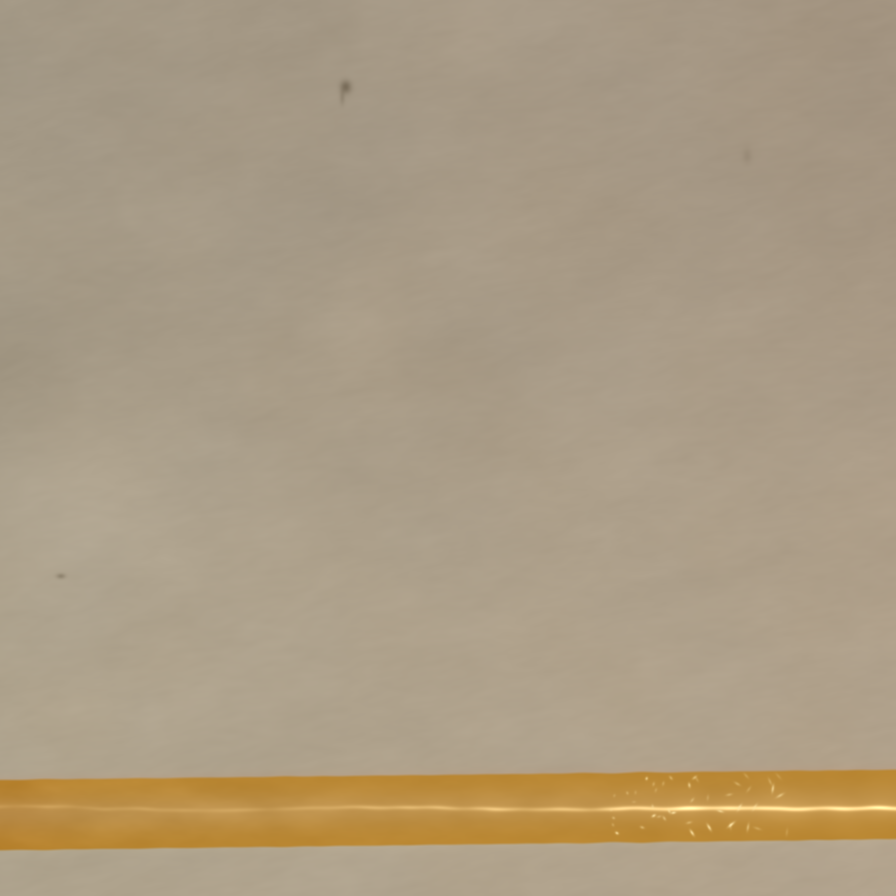
Give the GLSL for this texture, as a Shadertoy shader.

```glsl
// Mottled beige plaster wall crossed by a glossy ochre tape with glints.

vec2 hash2(vec2 p) {
    vec3 q = fract(p.xyx * vec3(0.1031, 0.1030, 0.0973));
    q += dot(q, q.yzx + 33.33);
    return fract((q.xx + q.yz) * q.zy);
}

float cornerSlope(vec2 cell, vec2 offset) {
    return dot(hash2(cell + 71.0) * 2.0 - 1.0, offset);
}

float gradientNoise(vec2 p) {
    vec2 i = floor(p), f = fract(p);
    vec2 u = f * f * f * (f * (f * 6.0 - 15.0) + 10.0);
    vec2 e = vec2(1.0, 0.0);
    return mix(mix(cornerSlope(i, f), cornerSlope(i + e, f - e), u.x),
               mix(cornerSlope(i + e.yx, f - e.yx), cornerSlope(i + 1.0, f - 1.0), u.x), u.y);
}

float fbm(vec2 p) {
    float sum = 0.0, amplitude = 0.6;
    for (int i = 0; i < 4; i++) {
        sum += amplitude * gradientNoise(p);
        p = mat2(1.6, 1.0, -1.0, 1.6) * p + 17.3;
        amplitude *= 0.5;
    }
    return sum;
}

// Soft round falloff, 1 at the centre
float blob(vec2 p, vec2 centre, vec2 radius) {
    vec2 d = (p - centre) / radius;
    return exp(-dot(d, d));
}

vec3 wallColor(vec2 uv) {
    vec3 color = mix(vec3(0.690, 0.638, 0.552), vec3(0.645, 0.595, 0.520), smoothstep(0.1, 0.95, uv.y));
    color += vec3(0.012, -0.004, -0.006) * (uv.x - 0.45);

    // Broad stains
    float tone = 0.024 * blob(uv, vec2(0.10, 0.43), vec2(0.13, 0.09));
    tone -= 0.030 * blob(uv, vec2(0.00, 0.59), vec2(0.13, 0.08));
    tone -= 0.014 * blob(uv, vec2(0.50, 0.60), vec2(0.10, 0.07));
    tone += 0.012 * blob(uv, vec2(0.40, 0.63), vec2(0.05));
    tone += 0.022 * blob(uv, vec2(0.56, 0.98), vec2(0.07, 0.05));
    tone -= 0.014 * blob(uv, vec2(1.00, 0.85), vec2(0.15, 0.30));

    // Trowel clouds and fine grain
    tone += 0.028 * fbm(uv * vec2(5.0, 7.0));
    tone += 0.022 * fbm(vec2(uv.x * 12.0, (uv.y - uv.x * 0.2) * 28.0));
    tone += 0.010 * gradientNoise(vec2(uv.x * 45.0, (uv.y - uv.x * 0.15) * 130.0));
    color += tone;
    color += vec3(0.008, 0.0, -0.010) * fbm(uv * 6.0 + 40.0);

    // Small dark marks
    float marks = 0.17 * blob(uv, vec2(0.386, 0.903), vec2(0.006, 0.007));
    marks += 0.07 * blob(uv, vec2(0.382, 0.891), vec2(0.003, 0.008));
    marks += 0.12 * blob(uv, vec2(0.068, 0.357), vec2(0.005, 0.003));
    marks += 0.04 * blob(uv, vec2(0.834, 0.826), vec2(0.005, 0.008));
    return color - marks;
}

vec3 tapeColor(vec2 uv, float across) {
    float cloud = fbm(uv * vec2(12.0, 28.0) + 5.0);
    float sheen = blob(vec2(across), vec2(0.52), vec2(0.40)) * (1.0 - 0.3 * uv.x);
    vec3 color = mix(vec3(0.725, 0.525, 0.190), vec3(0.735, 0.565, 0.300), sheen);
    color += 0.07 * cloud * mix(1.0, 0.5, uv.x);
    color -= vec3(0.02, 0.03, 0.03) * smoothstep(0.12, 0.0, uv.x);

    // Wavering reflected line, brightest on the right
    float lineY = 0.0975 + 0.0025 * sin(uv.x * 16.0 + 1.0) * (1.0 - uv.x)
                + 0.003 * gradientNoise(vec2(uv.x * 22.0, 3.0));
    float strength = 0.06 + 0.10 * smoothstep(0.3, 0.5, uv.x) + 0.20 * smoothstep(0.6, 0.78, uv.x);
    strength *= 0.85 + 0.8 * gradientNoise(vec2(uv.x * 28.0, 8.0));
    float d = abs(uv.y - lineY);
    color += vec3(0.9, 0.95, 0.9) * strength * exp(-d * d / 0.000006);
    return color + 0.25 * strength * exp(-d / 0.009);
}

// Glints scattered over the wrinkled stretch of tape
float glints(vec2 uv) {
    float light = 0.0;
    for (int i = 0; i < 44; i++) {
        vec2 r = hash2(vec2(float(i), 4.0)), s = hash2(vec2(float(i), 19.0));
        vec2 centre = vec2(0.66 + 0.24 * r.x, 0.066 + 0.073 * r.y);
        // Low glints gather left, high ones right
        centre.x = mix(centre.x, mix(0.69, 0.81, smoothstep(0.07, 0.11, centre.y)), 0.45 * s.y);
        float angle = 3.0 * s.x;
        vec2 d = mat2(cos(angle), -sin(angle), sin(angle), cos(angle)) * (uv - centre);
        light += (0.2 + 0.8 * s.y * s.y) * blob(d, vec2(0.0), vec2(0.0018 + 0.0025 * r.x, 0.0016));
    }
    return min(light, 1.0);
}

void mainImage(out vec4 fragColor, in vec2 fragCoord) {
    vec2 uv = fragCoord / iResolution.xy;
    float soft = 0.0012 + 0.7 / iResolution.y;

    // Slightly tilted tape with uneven edges
    float wobble = 0.0015 * gradientNoise(vec2(uv.x * 30.0, 1.0));
    float bottom = 0.051 + 0.0125 * uv.x + wobble;
    float top = 0.1295 + 0.0115 * uv.x - wobble;
    float inside = smoothstep(-soft, soft, min(uv.y - bottom, top - uv.y));

    vec3 wall = wallColor(uv);
    wall += vec3(0.02, -0.015, -0.025) * exp(-abs(uv.y - top) / 0.004);
    wall += vec3(0.02, 0.02, 0.01) * exp(-abs(uv.y - bottom) / 0.005);
    vec3 color = mix(wall, tapeColor(uv, (uv.y - bottom) / (top - bottom)), inside);
    color = mix(color, vec3(1.0, 0.90, 0.65), 0.85 * glints(uv));
    fragColor = vec4(color, 1.0);
}
```
